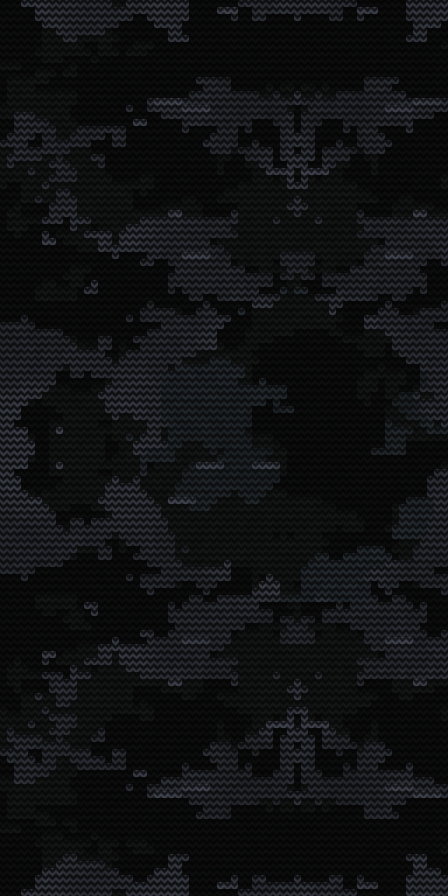
A Shadertoy shader for this pattern:

```glsl
// Night camouflage of square cells under a fine chevron weave.
// Blended cellular noise, mirrored about two axes outside a ragged central
// disc, is cut into tones per cell; the weave then shades every tone.

float hash(vec2 p) {
    return fract(sin(dot(p, vec2(127.1, 311.7))) * 43758.55);
}

// Cellular noise: random tones blended by distance to jittered points.
float cellular(vec2 p) {
    vec2 base = floor(p);
    float sum = 0.0, weight = 0.0;
    for (int j = -1; j <= 1; j++) {
        for (int i = -1; i <= 1; i++) {
            vec2 id = base + vec2(i, j);
            vec2 jitter = 0.15 + 0.7 * vec2(hash(id + 7.3), hash(id + 19.1));
            vec2 d = id + jitter - p;
            float w = exp(-5.0 * dot(d, d));
            sum += w * hash(id);
            weight += w;
        }
    }
    return sum / weight;
}

// Broad patches with ragged, slightly horizontal fringes.
float patches(vec2 p) {
    return 0.50 * cellular(p / vec2(13.0, 9.0))
         + 0.32 * cellular(p / vec2(5.0, 3.6) + 31.0)
         + 0.18 * cellular(p / vec2(1.9, 1.5) + 57.0);
}

// Stacked chevrons: 0 in the gaps, 1 on the threads.
float weave(vec2 p) {
    float zigzag = abs(fract(p.x) - 0.5);
    return pow(0.5 + 0.5 * cos(6.2832 * (p.y - zigzag)), 1.3);
}

vec3 camouflage(vec2 p) {
    vec2 cell = floor(p) + 0.5;
    vec2 fromAxis = cell - vec2(42.5, 64.0);

    // The disc breaks the mirror symmetry and is darker and cooler.
    float fringe = 7.0 * (cellular(cell / 4.0 + 83.0) - 0.5);
    bool inDisc = length(fromAxis) + fringe < 21.0;
    vec2 q = inDisc ? cell + 140.0 : abs(fromAxis) + 11.0;

    float light = patches(q);
    float dim = patches(q * 0.85 + 210.0);
    float glow = cellular(q / 11.0 + 150.0);

    vec3 gap = vec3(0.018, 0.019, 0.020);
    vec3 thread = vec3(0.052, 0.053, 0.054);
    if (dim > 0.5) {
        gap = vec3(0.030, 0.034, 0.033);
        thread = vec3(0.078, 0.088, 0.086);
    }
    if (light > (inDisc ? 0.585 : 0.56)) {
        vec3 slate = inDisc ? vec3(0.135, 0.160, 0.178) : vec3(0.192, 0.203, 0.232);
        gap = vec3(0.046, 0.052, 0.060);
        thread = slate * (0.75 + 0.5 * glow);
    }

    // Rare pale dashes, a few cells wide.
    float dash = hash(floor(q / vec2(4.0, 1.0)) + 5.0);
    if (dash > 0.988 && light > 0.5) {
        gap = vec3(0.075, 0.080, 0.095);
        thread = vec3(0.250, 0.260, 0.300);
    }

    float wear = 0.92 + 0.16 * hash(cell + 3.0);
    return mix(gap, thread, weave(p)) * wear;
}

void mainImage(out vec4 fragColor, in vec2 fragCoord) {
    float cellsPerPixel = 64.0 / iResolution.x;
    vec3 color = vec3(0.0);

    // Four samples per pixel smooth the cell edges and the weave.
    for (int j = 0; j < 2; j++) {
        for (int i = 0; i < 2; i++) {
            vec2 offset = (vec2(i, j) - 0.5) * 0.5;
            color += camouflage((fragCoord + offset) * cellsPerPixel);
        }
    }
    fragColor = vec4(color * 0.25, 1.0);
}
```
